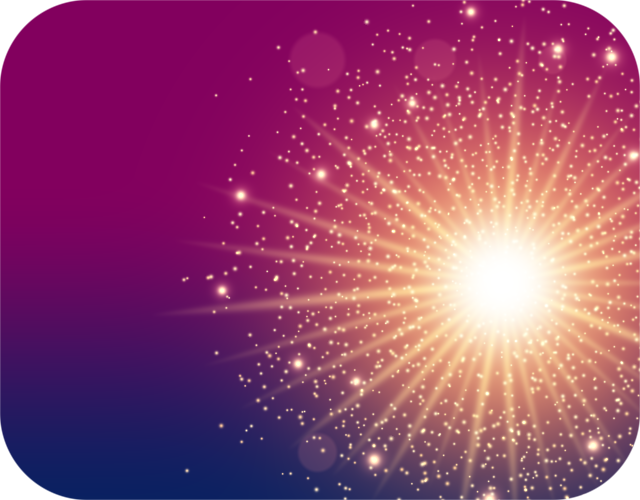
Give the GLSL for this background, as a Shadertoy shader.

```glsl
// A golden starburst with rays, sparkles and soft orbs on a rounded magenta-to-navy card.

#define BURST_CENTER vec2(1.005, 0.435)
#define CORNER_RADIUS 0.175
#define RAY_COUNT 33
#define RAY_PHASE 0.178
#define RAY_JITTER 0.055
#define RAY_GAIN 1.25
#define GLOW_RADIUS 0.40
#define CORE_RADIUS 0.125
#define SPARK_LAYERS 4
#define ORB_COUNT 20

const float TAU = 6.2831853;
const vec3 NAVY = vec3(0.03, 0.13, 0.38);
const vec3 MAGENTA = vec3(0.51, 0.0, 0.37);
const vec3 CORAL = vec3(0.93, 0.47, 0.36);
const vec3 GOLD = vec3(1.0, 0.74, 0.34);
const vec3 CREAM = vec3(1.0, 0.91, 0.64);

float hash(vec2 p) {
    vec3 q = fract(p.xyx * vec3(0.1031, 0.1030, 0.0973));
    q += dot(q, q.yzx + 33.33);
    return fract((q.x + q.y) * q.z);
}

vec2 direction(float angle) {
    return vec2(cos(angle), sin(angle));
}

vec3 screenBlend(vec3 base, vec3 light) {
    return 1.0 - (1.0 - base) * (1.0 - clamp(light, 0.0, 1.0));
}

float roundedBox(vec2 p, vec2 halfSize, float radius) {
    vec2 d = abs(p) - halfSize + radius;
    return length(max(d, 0.0)) + min(max(d.x, d.y), 0.0) - radius;
}

// Tapered beams, longer toward the left
float rayLight(vec2 q) {
    float light = 0.0;
    for (int i = 0; i < RAY_COUNT; i++) {
        float id = float(i);
        float h = hash(vec2(id, 4.0));
        float jitter = (hash(vec2(id, 9.0)) - 0.5) * RAY_JITTER;
        vec2 dir = direction(RAY_PHASE + id * TAU / float(RAY_COUNT) + jitter);
        float reach = 0.43 + 0.12 * h + 0.17 * smoothstep(0.75, 1.0, -dir.x);
        float along = dot(q, dir);
        float across = q.x * dir.y - q.y * dir.x;
        float fade = clamp(1.0 - along / reach, 0.0, 1.0);
        float width = 0.004 + (0.025 + 0.025 * h) * max(along, 0.0) * fade;
        float beam = exp(-across * across / (width * width));
        light += beam * fade * step(0.0, along) * (0.45 + 0.55 * h);
    }
    return light * RAY_GAIN;
}

// Cellular dust, dense around the burst and sparse far away
vec3 sparkLight(vec2 q) {
    vec3 light = vec3(0.0);
    for (int i = 0; i < SPARK_LAYERS; i++) {
        float layer = float(i);
        float size = 0.023 + 0.004 * layer;
        vec2 axis = direction(0.4 + 1.1 * layer);
        mat2 turn = mat2(axis.x, axis.y, -axis.y, axis.x);
        vec2 grid = turn * q / size + 80.0;
        vec2 cell = floor(grid);
        vec2 key = cell + 17.0 * layer;
        vec2 jitter = vec2(hash(key), hash(key + 41.0));
        vec2 site = cell + 0.25 + 0.5 * jitter;
        float range = length((site - 80.0) * size);
        float density = 0.5 * (1.0 - smoothstep(0.28, 0.68, range));
        float h = hash(key + 83.0);
        float radius = mix(0.0018, 0.0042, hash(key + 127.0));
        float d = length(grid - site) * size / radius;
        vec3 tint = mix(GOLD, CREAM, hash(key + 151.0));
        light += tint * exp(-d * d) * step(h, density);
    }
    return light;
}

// Bright beads spread around the burst by the golden angle
vec3 orbLight(vec2 q) {
    vec3 light = vec3(0.0);
    for (int i = 0; i < ORB_COUNT; i++) {
        float id = float(i);
        float range = 0.35 + 0.22 * hash(vec2(id, 21.0));
        float d = length(q - range * direction(2.82 + id * 2.39996));
        float radius = 0.007 + 0.004 * hash(vec2(id, 35.0));
        light += CREAM * exp(-pow(d / radius, 2.0));
        light += 0.55 * CORAL * exp(-pow(d / (radius * 2.1), 2.0));
    }
    return light;
}

float bokeh(vec2 p, vec2 center, float radius) {
    return 1.0 - smoothstep(radius * 0.85, radius * 1.08, length(p - center));
}

void mainImage(out vec4 fragColor, in vec2 fragCoord) {
    vec2 p = fragCoord / iResolution.y;
    vec2 q = p - BURST_CENTER;
    float r = length(q);

    // Sky and wide glow
    vec3 color = mix(NAVY, MAGENTA, smoothstep(-0.05, 0.65, p.y));
    color = mix(color, CORAL, 0.95 * exp(-pow(r / GLOW_RADIUS, 2.6)));

    // Faint discs
    float discs = bokeh(p, vec2(0.635, 0.095), 0.04);
    for (int i = 0; i < 3; i++) {
        float id = float(i);
        discs += bokeh(p, vec2(0.635 + 0.235 * id, 0.88), 0.057 - 0.014 * id);
    }
    color = screenBlend(color, CORAL * discs * 0.16);

    // Burst, dust and hot core
    color = screenBlend(color, GOLD * rayLight(q));
    color = mix(color, CREAM, 0.85 * exp(-pow(r / 0.20, 2.0)));
    color = screenBlend(color, sparkLight(q));
    color = screenBlend(color, orbLight(q));
    color = mix(color, vec3(1.0), exp(-pow(r / CORE_RADIUS, 3.0)));

    // Rounded card on white
    vec2 halfSize = 0.5 * iResolution.xy / iResolution.y;
    float edge = roundedBox(p - halfSize, halfSize, CORNER_RADIUS);
    float pixel = 1.0 / iResolution.y;
    color = mix(color, vec3(1.0), smoothstep(-pixel, pixel, edge));
    fragColor = vec4(color, 1.0);
}
```
